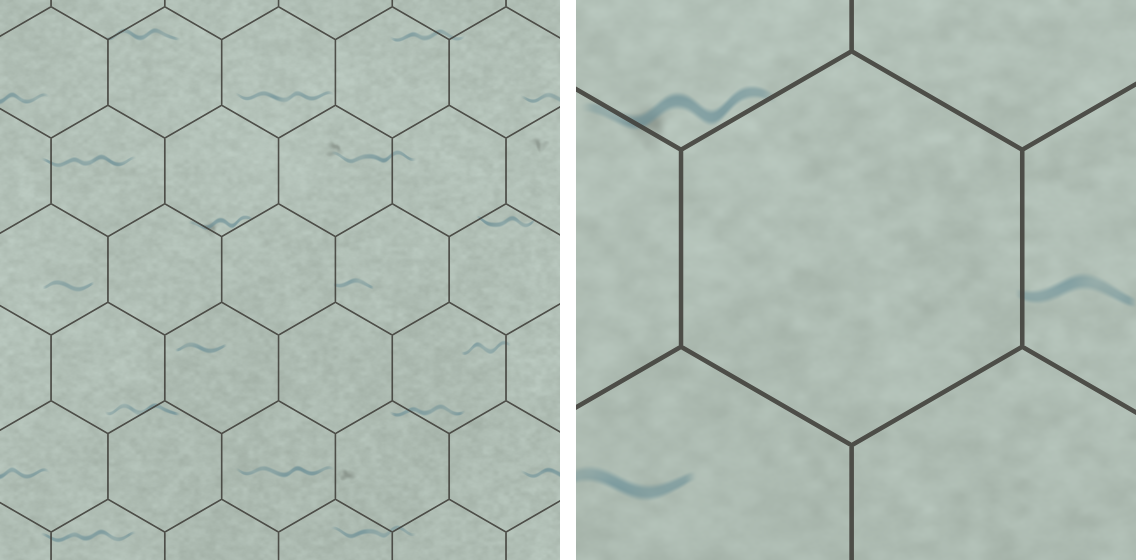
Left: the whole. Right: its middle third, enlarged.
Write a WebGL 1 fragment shader that draws this pattern.

```glsl
precision highp float;
// A sea chart on mottled paper under a thin grid of pointy-top hexagons.
// Value noise makes the paper, a nearest-centre test gives the hexagons,
// and a staggered 2 by 6 repeat places the faded brush waves.

uniform vec2 u_resolution;

const float HEX_WIDTH = 0.2031;
const vec2 HEX_CENTRE = vec2(0.2943, 0.5189);
const vec2 WAVE_PITCH = vec2(0.509, 0.1116);
const float WAVE_TOP = 0.9375;

const vec3 PAPER_DARK = vec3(0.595, 0.645, 0.605);
const vec3 PAPER_LIGHT = vec3(0.755, 0.815, 0.780);
const vec3 WAVE_INK = vec3(0.41, 0.555, 0.59);
const vec3 STAIN = vec3(0.42, 0.45, 0.42);
const vec3 GRID_INK = vec3(0.25, 0.245, 0.225);

float hash(vec2 p) {
  vec3 q = fract(vec3(p.xyx) * 0.1031);
  q += dot(q, q.yzx + 33.33);
  return fract((q.x + q.y) * q.z);
}

float noise(vec2 p) {
  vec2 i = floor(p);
  vec2 f = fract(p);
  f = f * f * (3.0 - 2.0 * f);
  float low = mix(hash(i), hash(i + vec2(1.0, 0.0)), f.x);
  float high = mix(hash(i + vec2(0.0, 1.0)), hash(i + vec2(1.0)), f.x);
  return mix(low, high, f.y);
}

// Sum of octaves, centred on zero
float fbm(vec2 p) {
  float sum = 0.0;
  float weight = 0.5;
  for (int i = 0; i < 4; i++) {
    sum += weight * (noise(p) - 0.5);
    p = mat2(1.6, 1.2, -1.2, 1.6) * p + 17.3;
    weight *= 0.62;
  }
  return sum;
}

// Fibrous paper with broad blotches and a darker lower right
vec3 paper(vec2 uv) {
  float fibre = fbm(uv * vec2(46.0, 62.0) + 5.0);
  float grain = noise(uv * vec2(105.0, 135.0) + 40.0) - 0.5;
  float blotch = fbm(uv * 5.0 + 80.0);
  vec2 shade = (uv - vec2(0.60, 0.20)) / vec2(0.45, 0.36);
  float tone = 0.64 + 0.36 * fibre + 0.22 * grain + 0.24 * blotch;
  tone -= 0.17 * exp(-dot(shade, shade));
  return mix(PAPER_DARK, PAPER_LIGHT, clamp(tone, 0.0, 1.0));
}

// Sparse soft stains, at most one to a cell
float stains(vec2 uv, float cells, float density) {
  vec2 cell = floor(uv * cells);
  vec2 jitter = vec2(hash(cell + 3.0), hash(cell + 9.0));
  vec2 offset = fract(uv * cells) - mix(vec2(0.3), vec2(0.7), jitter);
  offset += 0.12 * (noise(uv * 90.0) - 0.5);
  float spot = 1.0 - smoothstep(0.02, 0.15, length(offset * vec2(0.8, 1.2)));
  return spot * step(hash(cell + 21.0), density);
}

// Coverage of one wavy stroke, tapered towards its ends
float stroke(vec2 p, float halfLength, float seed) {
  float along = abs(p.x) / halfLength;
  float wander = noise(vec2(p.x * 28.0 + 50.0, seed * 37.0)) - 0.5;
  float phase = p.x * 108.0 + seed * 6.28 + wander * 2.5;
  float swell = mix(0.0035, 0.0075, noise(vec2(p.x * 20.0 + 9.0, seed * 61.0)));
  float centre = swell * sin(phase) + 0.009 * wander;
  float thickness = 0.0062 * (1.0 - 0.45 * along * along);
  float body = 1.0 - smoothstep(0.25 * thickness, thickness, abs(p.y - centre));
  return body * (1.0 - smoothstep(0.82, 1.0, along));
}

// Staggered rows of waves, repeating every two columns and six rows
float waves(vec2 uv) {
  float row = floor((WAVE_TOP - uv.y) / WAVE_PITCH.y + 0.5);
  float k = mod(row, 6.0);
  float drift = step(1.5, k) * (0.12 + 0.035 * k);
  float u = uv.x / WAVE_PITCH.x - 0.5 * (k + 1.0) + drift;
  float column = floor(u + 0.5);
  vec2 id = vec2(mod(column + floor(0.5 * k), 2.0), k);
  float seed = hash(id + 11.0);
  vec2 p = vec2((u - column) * WAVE_PITCH.x, uv.y - WAVE_TOP + row * WAVE_PITCH.y);
  p.y += 0.008 * (hash(id + 31.0) - 0.5);
  float halfLength = 0.063 + 0.021 * sin(1.047 * k) + 0.022 * (seed - 0.5);
  float wear = mix(0.45, 1.0, noise(uv * vec2(45.0, 80.0)));
  return stroke(p, halfLength, seed) * wear;
}

// Distance to the nearest edge of a hexagon grid of unit width
float hexEdge(vec2 p) {
  vec2 period = vec2(1.0, sqrt(3.0));
  vec2 a = mod(p + 0.5 * period, period) - 0.5 * period;
  vec2 b = mod(p, period) - 0.5 * period;
  vec2 q = abs(dot(a, a) < dot(b, b) ? a : b);
  return 0.5 - max(q.x, dot(q, vec2(0.5, 0.5 * sqrt(3.0))));
}

void main() {
  vec2 uv = gl_FragCoord.xy / u_resolution.y;
  float pixel = 1.0 / u_resolution.y;

  vec3 colour = paper(uv);
  colour = mix(colour, STAIN, 0.45 * stains(uv, 9.0, 0.05));
  colour = mix(colour, WAVE_INK, 0.75 * waves(uv));

  float edge = HEX_WIDTH * hexEdge((uv - HEX_CENTRE) / HEX_WIDTH);
  float line = 1.0 - smoothstep(0.0013 - 0.5 * pixel, 0.0013 + 0.7 * pixel, edge);
  colour = mix(colour, GRID_INK, 0.88 * line);

  gl_FragColor = vec4(colour, 1.0);
}
```
